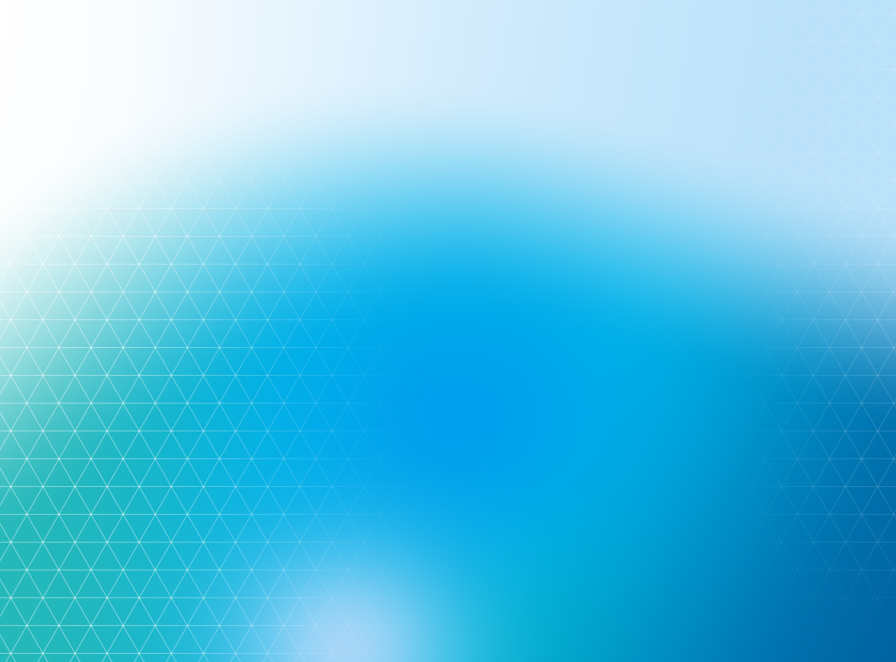
Write a Shadertoy shader that draws this background.

```glsl
#define ROW_HEIGHT 0.0420
#define GRID_ORIGIN vec2(0.477, 0.559)
#define LINE_HALF_WIDTH 0.0007
#define DOT_RADIUS 0.0022
#define LINE_ALPHA 0.40
#define DOT_ALPHA 0.60

const vec3 WHITE = vec3(1.0);
const vec3 PALE_BLUE = vec3(0.73, 0.885, 0.98);
const vec3 CYAN = vec3(0.0, 0.705, 0.91);
const vec3 AZURE = vec3(0.0, 0.62, 0.93);
const vec3 TEAL = vec3(0.14, 0.72, 0.73);
const vec3 SEA_GREEN = vec3(0.0, 0.71, 0.81);
const vec3 NAVY = vec3(0.0, 0.40, 0.64);
const vec3 MIST = vec3(0.65, 0.84, 0.97);

// Soft elliptical spot, 1 at its centre
float glow(vec2 p, vec2 centre, vec2 radius) {
    vec2 d = (p - centre) / radius;
    return exp(-dot(d, d));
}

// Coverage of a shape whose edge lies at signed distance zero
float coverage(float dist, float pixel) {
    return clamp(0.5 - dist / pixel, 0.0, 1.0);
}

// Distance to the nearest of many parallel lines
float lineDistance(float coord) {
    return abs(coord - ROW_HEIGHT * round(coord / ROW_HEIGHT));
}

// Sky: white corner to pale blue
vec3 upperColor(vec2 uv) {
    float ramp = smoothstep(-0.05, 1.0, uv.x + 0.12 * (1.0 - uv.y));
    ramp = mix(ramp, sqrt(ramp), 0.35);
    vec3 color = mix(WHITE, PALE_BLUE, ramp);
    return mix(color, WHITE, 0.6 * glow(uv, vec2(0.0, 0.9), vec2(0.22, 0.35)));
}

// Water: teal, cyan, azure and navy, with a misty spot at the bottom
vec3 lowerColor(vec2 uv) {
    vec3 color = mix(TEAL, CYAN, smoothstep(0.02, 0.38, uv.x));
    color = mix(color, SEA_GREEN, 0.8 * glow(uv, vec2(0.61, 0.0), vec2(0.16, 0.22)));
    color = mix(color, NAVY, smoothstep(0.48, 1.0, uv.x - 0.35 * uv.y));
    color = mix(color, AZURE, 0.95 * glow(uv, vec2(0.51, 0.37), vec2(0.17, 0.19)));
    return mix(color, MIST, glow(uv, vec2(0.385, 0.02), vec2(0.125, 0.155)));
}

// Curved, blurred border between water and sky
float skyAmount(vec2 uv) {
    float dx = uv.x - 0.5;
    float drop = dx < 0.0 ? 1.08 * dx * dx
                          : 0.45 * (sqrt(dx * dx + 0.01) - 0.1);
    float border = 0.70 - drop;
    float blur = mix(0.28, 0.18, smoothstep(0.0, 0.55, uv.x));
    return smoothstep(border - blur, border + blur, uv.y);
}

// Triangular mesh with a dot on each vertex
float mesh(vec2 p, float pixel) {
    vec2 q = p - GRID_ORIGIN;
    vec2 slant = vec2(0.8660254, 0.5);
    float d = lineDistance(q.y);
    d = min(d, lineDistance(dot(q, slant)));
    d = min(d, lineDistance(dot(q, vec2(-slant.x, slant.y))));
    float lines = coverage(d - LINE_HALF_WIDTH, pixel);

    float side = ROW_HEIGHT / slant.x;
    float row = round(q.y / ROW_HEIGHT);
    float dx = q.x - 0.5 * side * row;
    dx -= side * round(dx / side);
    float vertex = length(vec2(dx, q.y - row * ROW_HEIGHT));
    float dots = coverage(vertex - DOT_RADIUS, pixel);
    return max(LINE_ALPHA * lines, DOT_ALPHA * dots);
}

// The mesh shows on the left and faintly on the right
float meshFade(vec2 uv) {
    float left = 1.0 - smoothstep(0.08, 0.50, uv.x);
    left *= 1.0 - smoothstep(0.60, 0.86, uv.y);
    float right = 0.35 * smoothstep(0.78, 1.0, uv.x);
    right *= smoothstep(0.0, 0.3, uv.y);
    return left + right;
}

void mainImage(out vec4 fragColor, in vec2 fragCoord) {
    vec2 uv = fragCoord / iResolution.xy;
    vec2 p = fragCoord / iResolution.y;
    float pixel = 1.0 / iResolution.y;

    vec3 color = mix(lowerColor(uv), upperColor(uv), skyAmount(uv));
    color = mix(color, WHITE, mesh(p, pixel) * meshFade(uv));
    fragColor = vec4(color, 1.0);
}
```
